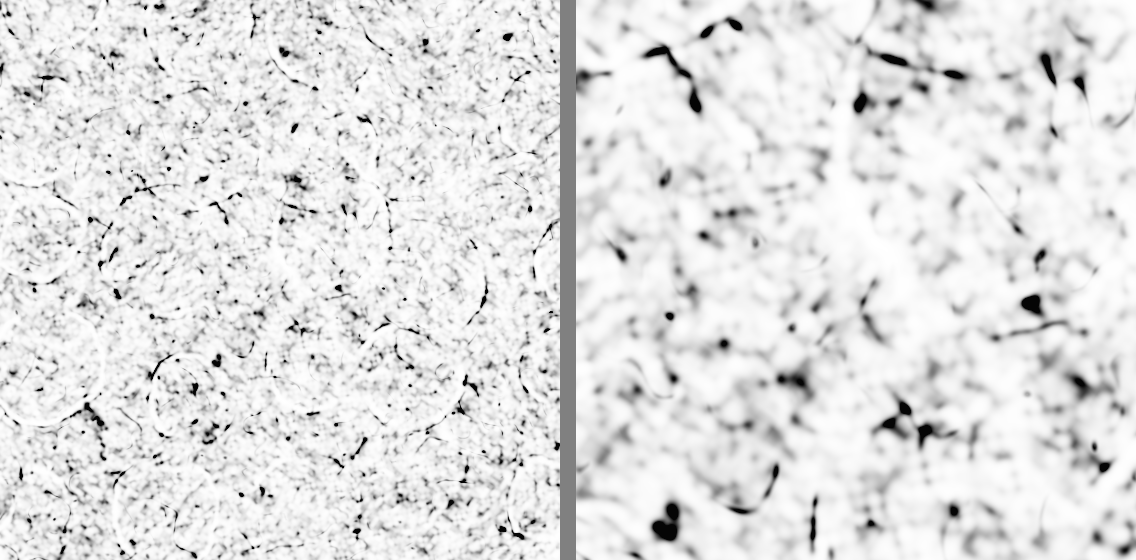
Left: the whole. Right: its middle third, enlarged.
Give the GLSL for this texture map, as a WebGL 2 fragment shader.

```glsl
#version 300 es
precision highp float;
// Pale, bleached grain with dark specks, broken cell rims and soft white halos.
// All layers add up to one "ink" value in the log domain; its exponential
// gives mostly near-white tones with a thin tail of greys and blacks.

uniform vec2 u_resolution;
out vec4 fragColor;

float hash(vec2 p) {
    return fract(sin(dot(p, vec2(127.1, 311.7))) * 43758.5453);
}

vec2 hash2(vec2 p) {
    return vec2(hash(p), hash(p + 57.3));
}

mat2 rotate(float a) {
    float c = cos(a), s = sin(a);
    return mat2(c, s, -s, c);
}

// Value noise, centred on zero
float noise(vec2 p) {
    vec2 i = floor(p), f = fract(p);
    f = f * f * (3.0 - 2.0 * f);
    float low = mix(hash(i), hash(i + vec2(1, 0)), f.x);
    float high = mix(hash(i + vec2(0, 1)), hash(i + vec2(1, 1)), f.x);
    return mix(low, high, f.y) - 0.5;
}

// Scattered soft ellipses, at most one per grid square
float spots(vec2 p, float grid, float share, float radius, float stretch) {
    vec2 id = floor(p * grid);
    vec2 centre = (id + 0.25 + 0.5 * hash2(id + 3.0)) / grid;
    vec2 q = rotate(6.28 * hash(id + 9.0)) * (p - centre);
    float size = radius * mix(0.6, 1.2, hash(id + 14.0));
    float d = length(q / vec2(stretch, 1.0)) / size;
    return step(hash(id + 21.0), share) * (1.0 - smoothstep(0.2, 1.4, d));
}

// Partial round rims: x = dark line, y = white halo
vec2 cells(vec2 p) {
    const float grid = 4.6;
    vec2 base = floor(p * grid);
    vec2 result = vec2(0.0);
    for (int y = -1; y <= 1; y++)
    for (int x = -1; x <= 1; x++) {
        vec2 id = base + vec2(x, y);
        vec2 q = p - (id + 0.25 + 0.5 * hash2(id)) / grid;
        float dist = length(q);
        float edge = dist - mix(0.075, 0.12, hash(id + 31.0));
        vec2 dir = q / max(dist, 0.001);

        float darkArc = smoothstep(-0.12, 0.12, noise(dir * 1.6 + id * 7.0));
        float lightArc = smoothstep(-0.1, 0.25, noise(dir * 1.3 + id * 11.0 + 5.0));
        float line = exp(-pow(edge / 0.0032, 2.0));
        float halo = exp(-pow((edge + 0.008) / 0.0045, 2.0));
        result = max(result, vec2(darkArc * line, lightArc * halo));
    }
    return result;
}

// Short curved strokes: broken pieces of noise contours
float strokes(vec2 p, float scale, float width) {
    float contour = abs(noise(p * scale));
    float broken = smoothstep(0.02, 0.26, noise(p * scale * 1.9 + 33.0));
    return broken * (1.0 - smoothstep(0.0, width, contour));
}

void main() {
    vec2 p = gl_FragCoord.xy / min(u_resolution.x, u_resolution.y);
    vec2 wobble = vec2(noise(p * 15.0), noise(p * 15.0 + 40.0));
    vec2 fineWobble = vec2(noise(p * 60.0 + 8.0), noise(p * 60.0 + 71.0));
    vec2 warped = p + 0.018 * wobble + 0.006 * fineWobble;

    // Grain: specks of two sizes and faint patches
    float ink = 0.02;
    ink += 2.3 * noise(rotate(0.6) * p * 150.0);
    ink += 1.7 * noise(rotate(2.1) * warped * 105.0 + 60.0);
    ink += 0.9 * noise(rotate(1.1) * p * 40.0);
    ink += 0.75 * noise(p * 9.0 + 17.0);

    // Streaks: two slants that blend into each other from place to place
    float slant = smoothstep(-0.15, 0.15, noise(p * 6.0 + 52.0));
    float rising = noise(rotate(-0.6) * warped * vec2(55.0, 120.0));
    float falling = noise(rotate(0.7) * warped * vec2(55.0, 120.0) + 80.0);
    ink += 2.5 * mix(rising, falling, slant);

    // Curved strokes, coarse and fine
    ink += 1.6 * strokes(rotate(0.4) * warped + 6.0, 17.0, 0.06);
    ink += 1.1 * strokes(rotate(1.3) * warped + 2.0, 34.0, 0.1);

    // Rims with uneven pressure, and the halos beside them
    vec2 cell = cells(warped);
    float pressure = smoothstep(-0.25, 0.25, noise(p * 52.0 + 25.0));
    ink += 2.3 * cell.x * pressure - 2.4 * cell.y;

    // Small round dots and a few long black blots
    ink += 2.2 * spots(warped, 24.0, 0.22, 0.0045, 1.2);
    ink += 3.2 * spots(warped, 7.0, 0.25, 0.006, 1.9);

    float tone = 1.0 - 0.065 * exp(1.05 * ink);
    fragColor = vec4(vec3(clamp(tone, 0.02, 1.0)), 1.0);
}
```
